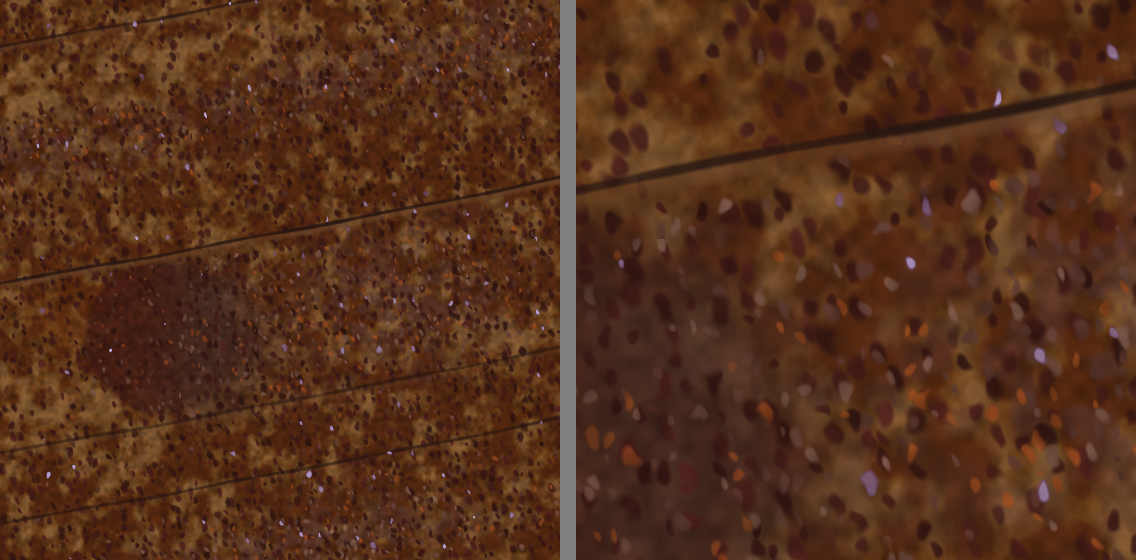
Left, the full canvas; right, a detail of the centre.
Give the GLSL for this texture, as a Shadertoy shader.

```glsl
// Rusted sheet metal: mottled ochre and brown corrosion with maroon pits,
// tarnished flecks and small violet glints, crossed by slanted parallel seams.
// Layers of value noise and scattered grains are mixed from back to front.

#define RUST   vec3(0.31, 0.145, 0.055)
#define OCHRE  vec3(0.385, 0.23, 0.095)
#define MAROON vec3(0.22, 0.085, 0.075)
#define MAUVE  vec3(0.33, 0.20, 0.17)
#define TAN    vec3(0.49, 0.34, 0.19)
#define PINK   vec3(0.48, 0.35, 0.30)
#define GLINT  vec3(0.74, 0.67, 0.86)
#define SLOPE 0.189
#define PIT_SIZE 0.0165
#define FLECK_SIZE 0.0125
#define GLINT_SIZE 0.042
#define SEAMS vec4(0.915, 0.492, 0.189, 0.0625)

float hash(vec2 p) {
    return fract(sin(dot(p, vec2(127.1, 311.7))) * 43758.5453);
}

float noise(vec2 p) {
    vec2 i = floor(p), f = fract(p);
    f = f * f * (3.0 - 2.0 * f);
    return mix(mix(hash(i), hash(i + vec2(1, 0)), f.x),
               mix(hash(i + vec2(0, 1)), hash(i + vec2(1, 1)), f.x), f.y);
}

float fbm(vec2 p) {
    float sum = 0.0, amp = 0.533;
    for (int i = 0; i < 4; i++) {
        sum += amp * noise(p);
        p = mat2(1.6, 1.2, -1.2, 1.6) * p + 17.3;
        amp *= 0.5;
    }
    return sum;
}

// Soft elliptical patch, 1 at its centre
float blob(vec2 p, vec2 centre, vec2 radii) {
    vec2 d = (p - centre) / radii;
    d.y -= SLOPE * (p.x - centre.x) / radii.y;
    return exp(-dot(d, d));
}

// Scattered upright grains: x = coverage, y = random id of the grain
vec2 grains(vec2 p, float size, float radius, float density) {
    vec2 q = p / size, cell = floor(q), best = vec2(0);
    for (int j = -1; j <= 1; j++)
    for (int i = -1; i <= 1; i++) {
        vec2 c = cell + vec2(i, j);
        vec2 centre = c + 0.15 + 0.7 * vec2(hash(c), hash(c + 31.7));
        vec2 d = (q - centre) * vec2(1.2, 0.82);
        d.x += 0.25 * d.y;
        float r = radius * mix(0.45, 1.0, hash(c + 7.3));
        float present = smoothstep(0.0, 0.15, density - hash(c + 19.1));
        float cover = present * (1.0 - smoothstep(0.4 * r, r, length(d)));
        if (cover > best.x) best = vec2(cover, hash(c + 53.9));
    }
    return best;
}

void mainImage(out vec4 fragColor, in vec2 fragCoord) {
    vec2 p = fragCoord / iResolution.y;
    float height = p.y - SLOPE * p.x;
    vec2 ragged = p + 0.006 * (vec2(noise(p * 110.0), noise(p * 110.0 + 40.0)) - 0.5);

    // Broad zones of tarnish and of pale ochre, drawn out along the seams
    float drift = fbm(vec2(p.x * 3.0, height * 9.0)) - 0.5;
    float tarnish = blob(p, vec2(0.86, 0.92), vec2(0.20, 0.09))
                  + blob(p, vec2(0.08, 0.74), vec2(0.20, 0.06))
                  + blob(p, vec2(0.52, 0.84), vec2(0.18, 0.05))
                  + blob(p, vec2(0.72, 0.47), vec2(0.24, 0.11))
                  + blob(p, vec2(0.58, 0.04), vec2(0.32, 0.07));
    tarnish = clamp(tarnish + 0.9 * drift, 0.0, 1.0);
    float pale = blob(p, vec2(0.45, 0.93), vec2(0.24, 0.07))
               + blob(p, vec2(0.12, 0.85), vec2(0.24, 0.05))
               + blob(p, vec2(0.15, 0.25), vec2(0.22, 0.06))
               + blob(p, vec2(0.90, 0.40), vec2(0.20, 0.04));
    pale = clamp(pale - 0.8 * drift, 0.0, 1.0);

    // Mottled corrosion
    float mottle = fbm(p * vec2(44.0, 38.0)) + 0.16 * (pale - 0.3);
    vec3 color = mix(RUST, OCHRE, smoothstep(0.36, 0.56, mottle));
    color = mix(color, TAN, 0.9 * smoothstep(0.52, 0.74, mottle));
    color = mix(color, MAUVE, 0.65 * tarnish * smoothstep(0.25, 0.7, noise(p * 60.0)));

    // Dark round stain: crisp on the left, fading to the right
    vec2 fromStain = p - vec2(0.31, 0.40);
    float reach = length(fromStain / vec2(0.16, 0.135)) + 0.25 * (fbm(p * 14.0) - 0.5);
    float fade = mix(0.06, 0.5, smoothstep(-0.08, 0.12, fromStain.x));
    float stain = 1.0 - smoothstep(1.0 - fade, 1.0 + fade, reach);
    vec3 stainColor = mix(vec3(0.25, 0.10, 0.065), vec3(0.24, 0.145, 0.125),
                          smoothstep(-0.1, 0.1, fromStain.x));
    float halo = blob(p, vec2(0.13, 0.43), vec2(0.06, 0.08));
    color = mix(color, vec3(0.38, 0.17, 0.04), 0.5 * halo);
    color = mix(color, stainColor, 0.85 * stain);

    // Maroon pits, then tarnished flecks of mixed colour
    vec2 pit = grains(ragged, PIT_SIZE, 0.62, 0.62 - 0.25 * pale);
    color = mix(color, MAROON * (0.75 + 0.5 * pit.y), 0.85 * pit.x);
    vec2 fleck = grains(ragged + 3.7, FLECK_SIZE, 0.55, 0.10 + 0.55 * tarnish + 0.2 * stain);
    vec3 fleckColor = mix(MAUVE, PINK, smoothstep(0.3, 0.75, fleck.y));
    fleckColor = mix(fleckColor, vec3(0.56, 0.27, 0.11), step(0.78, fleck.y));
    color = mix(color, fleckColor, fleck.x * mix(0.85, 0.6, stain));
    color *= 0.84 + 0.32 * noise(p * 120.0);

    // Seams: a broken dark groove above a worn pale lip
    vec4 strength = vec4(0.8, 0.95, 0.6, 0.75), lip = vec4(0.5, 0.65, 0.25, 0.15);
    float wobble = 0.006 * (noise(vec2(p.x * 7.0, 2.0)) - 0.5);
    float wear = noise(vec2(p.x * 28.0, height * 5.0));
    for (int i = 0; i < 4; i++) {
        float d = height - SEAMS[i] + wobble;
        float rim = smoothstep(-0.016, -0.007, d) * (1.0 - smoothstep(-0.004, 0.001, d));
        float groove = 1.0 - smoothstep(0.0012, 0.003 + 0.003 * wear, abs(d));
        color = mix(color, mix(OCHRE, PINK, 0.5 * wear), lip[i] * rim);
        color = mix(color, vec3(0.14, 0.08, 0.065), strength[i] * groove * (0.6 + 0.4 * wear));
    }

    // Sparse glints with a violet edge
    vec2 glint = grains(ragged + 9.1, GLINT_SIZE, 0.17, 0.16 + 0.32 * tarnish);
    color = mix(color, vec3(0.42, 0.28, 0.42), 0.7 * smoothstep(0.0, 0.5, glint.x));
    color = mix(color, GLINT, smoothstep(0.4, 1.0, glint.x) * (0.25 + 0.75 * glint.y));

    fragColor = vec4(color, 1.0);
}
```
